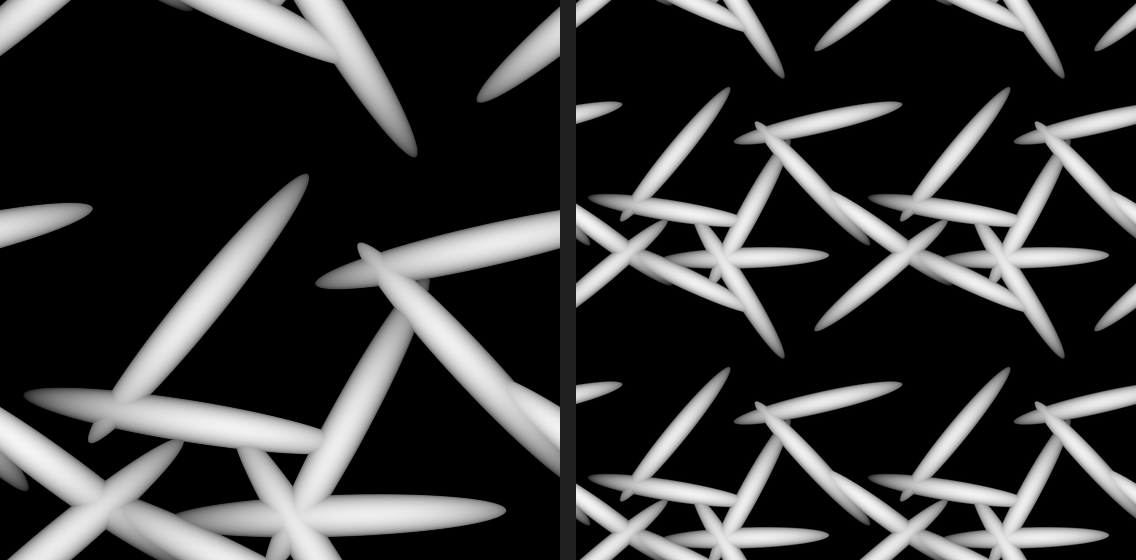
Left: one tile. Right: repeated 2 by 2.
Write a three.js fragment shader that draws this texture map.

```glsl
// Height map of slender ellipsoid needles scattered on black, tilted in depth
// and merged by their highest surface. Centres, turns and tilts come from
// additive sequences; offsets wrap to the nearest copy, so the tile is seamless.

#define NEEDLES 10
#define HALF_LENGTH 0.31
#define HALF_WIDTH 0.0375
#define BASE_HEIGHT 0.25
#define BULGE 0.67
#define MAX_TILT 0.23
#define EDGE 0.0012

varying vec2 vUv;

// Centre of needle i: even across, denser towards the lower part
vec2 needleCentre(float i) {
  vec2 spread = fract(i * vec2(0.7549, 0.5698) + vec2(0.58, 0.0));
  return vec2(spread.x, mix(-0.02, 0.57, pow(spread.y, 1.4)));
}

// Brightness of one needle at an offset from its centre
float needleHeight(vec2 offset, float angle, float tilt) {
  float c = cos(angle);
  float s = sin(angle);
  vec2 local = vec2(c * offset.x + s * offset.y, c * offset.y - s * offset.x);
  vec2 radii = vec2(HALF_LENGTH * (1.0 - 0.06 * tilt * tilt), HALF_WIDTH);

  vec2 unit = local / radii;
  float inside = 1.0 - dot(unit, unit);
  float edgeDistance = 0.5 * inside / max(length(unit / radii), 0.0001);
  float mask = smoothstep(-EDGE, EDGE, edgeDistance);

  float height = BASE_HEIGHT + MAX_TILT * tilt * unit.x
               + BULGE * sqrt(max(inside, 0.0));
  return mask * clamp(height, 0.0, 1.0);
}

void main() {
  float height = 0.0;
  for (int n = 0; n < NEEDLES; n++) {
    float i = float(n);
    // Wrapped offset to the nearest copy of the needle
    vec2 offset = fract(vUv - needleCentre(i) + 0.5) - 0.5;
    float angle = radians(-58.0 + 136.0 * fract(i * 0.36));
    float tilt = 2.0 * fract(i * 0.618 + 0.3) - 1.0;
    height = max(height, needleHeight(offset, angle, tilt));
  }
  gl_FragColor = vec4(vec3(height), 1.0);
}
```
